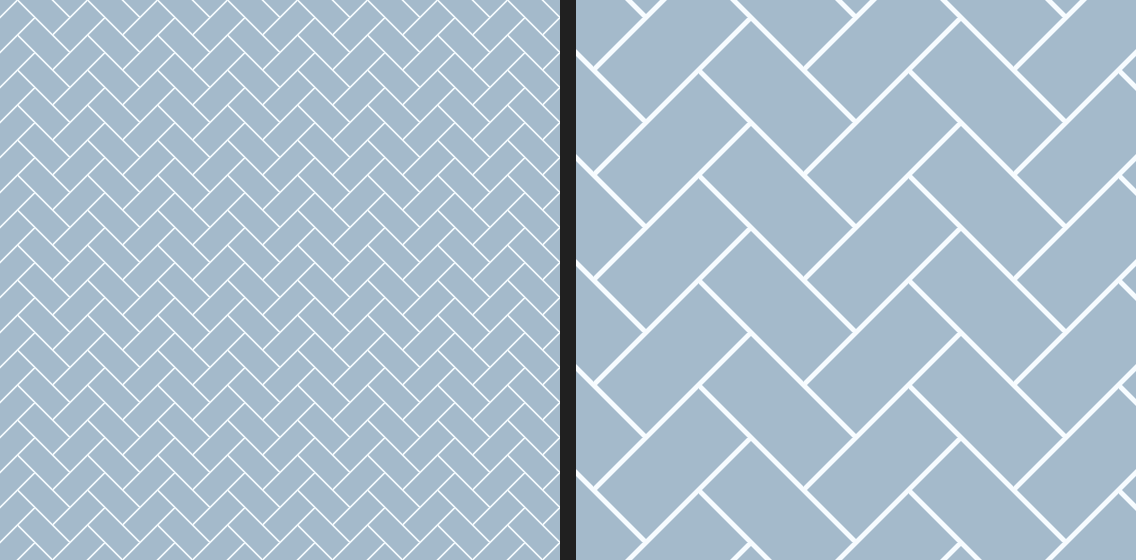
Left: the whole. Right: its middle third, enlarged.
A WebGL 2 fragment shader for this pattern:

```glsl
#version 300 es
precision highp float;
// Diagonal herringbone of 2:1 blue-grey bricks with thin white joints.
// A grid turned by 45 degrees is split into unit cells; the cell's column
// modulo 4 tells which half of which brick it belongs to.

uniform vec2 u_resolution;
out vec4 fragColor;

// Distance from a point to the nearest edge of its brick, in cell sides
float brickEdgeDistance(vec2 grid) {
    vec2 cell = floor(grid);
    vec2 local = grid - cell;
    float column = mod(cell.x - cell.y, 4.0);

    // x runs along the brick (0 to 2), y across it (0 to 1)
    vec2 brick = column < 1.5
        ? vec2(local.x + column, local.y)         // rising brick
        : vec2(local.y + 3.0 - column, local.x);  // falling brick
    vec2 edge = min(brick, vec2(2.0, 1.0) - brick);
    return min(edge.x, edge.y);
}

void main() {
    // 32 half diagonals per side: 8 repeats across, 16 down
    vec2 p = gl_FragCoord.xy / u_resolution * 32.0 + vec2(0.0, 1.0);
    vec2 grid = 0.5 * vec2(p.x + p.y, p.y - p.x);

    // One pixel measured in cell sides, for smooth joints
    float pixel = 32.0 / (sqrt(2.0) * min(u_resolution.x, u_resolution.y));
    float halfJoint = 0.033;
    float joint = 1.0 - smoothstep(-0.65, 0.65, (brickEdgeDistance(grid) - halfJoint) / pixel);

    vec3 brickColor = vec3(0.642, 0.729, 0.796);
    vec3 jointColor = vec3(0.97, 0.99, 1.0);
    fragColor = vec4(mix(brickColor, jointColor, joint), 1.0);
}
```
